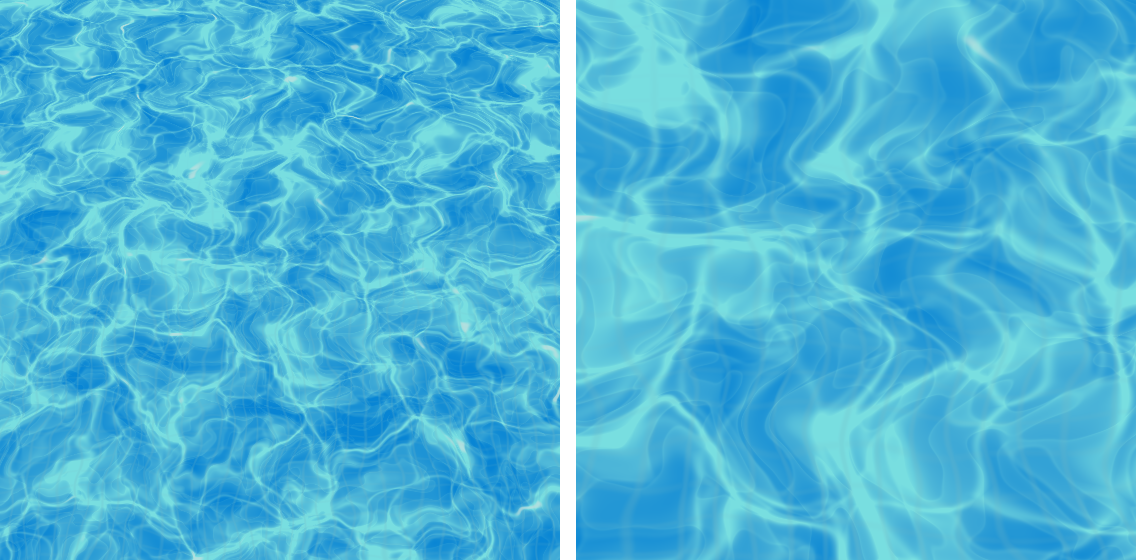
Left, the full canvas; right, a detail of the centre.
Give the GLSL for this texture, as a Shadertoy shader.

```glsl
#define HORIZON 2.5      // height of the vanishing line, in canvas heights
#define CELLS 13.5       // caustic cells per floor unit
#define WARP 0.55        // bending of the light web
#define RIPPLE 0.32      // surface distortion, growing with distance
#define LINE_WIDTH 0.06  // thickness of bright lines, in cells
#define TILES 90.0       // floor tiles per floor unit
#define BASE_TONE 0.22   // brightness of unlit water
#define PATCHINESS 0.50  // contrast of the soft patches

const vec3 DEEP_BLUE  = vec3(0.03, 0.52, 0.83);
const vec3 POOL_BLUE  = vec3(0.26, 0.675, 0.84);
const vec3 LIGHT_AQUA = vec3(0.47, 0.87, 0.88);
const vec3 GROUT      = vec3(0.46, 0.72, 0.76);
const vec3 GLINT      = vec3(0.80, 0.88, 0.87);

vec2 hash2(vec2 p) {
    p = vec2(dot(p, vec2(127.1, 311.7)), dot(p, vec2(269.5, 183.3)));
    return fract(sin(p) * 43758.5);
}

float cornerSlope(vec2 cell, vec2 offset) {
    float angle = 6.2832 * hash2(cell).x;
    return dot(vec2(cos(angle), sin(angle)), offset);
}

float gradientNoise(vec2 p) {
    vec2 i = floor(p), f = fract(p);
    vec2 u = f * f * f * (f * (f * 6.0 - 15.0) + 10.0);
    vec2 e = vec2(1.0, 0.0);
    return mix(mix(cornerSlope(i, f), cornerSlope(i + e.xy, f - e.xy), u.x),
               mix(cornerSlope(i + e.yx, f - e.yx), cornerSlope(i + e.xx, f - e.xx), u.x), u.y);
}

vec2 noise2(vec2 p) {
    return vec2(gradientNoise(p), gradientNoise(p + vec2(37.2, 91.7)));
}

// Gap between the two nearest cell centres: zero along the web
float webGap(vec2 p) {
    vec2 cell = floor(p), f = fract(p);
    float nearest = 9.0, second = 9.0;
    for (int y = -1; y <= 1; y++)
    for (int x = -1; x <= 1; x++) {
        vec2 g = vec2(x, y);
        float d = length(g + 0.1 + 0.8 * hash2(cell + g) - f);
        second = min(second, max(nearest, d));
        nearest = min(nearest, d);
    }
    return second - nearest;
}

float ridge(float d, float width) {
    return exp(-d * d / (width * width));
}

// Light sheet with one crisp, rimmed edge and a slow fade on the other side
float lightFold(float n) {
    return smoothstep(-0.025, 0.025, n) * exp(-6.0 * max(n, 0.0)) + 0.35 * ridge(n, 0.03);
}

void mainImage(out vec4 fragColor, in vec2 fragCoord) {
    vec2 uv = fragCoord / iResolution.xy;

    // Perspective floor, seen through a rippled surface
    vec2 ground = vec2(uv.x - 0.5, HORIZON) / (HORIZON - uv.y);
    vec2 q = ground * CELLS;
    float far = 0.2 + uv.y;
    q += RIPPLE * far * vec2(0.9, 0.7) * noise2(q * vec2(0.9, 1.7) + 5.0);
    vec2 bend = noise2(q * 0.9);
    vec2 fineBend = noise2(q * 2.4 + 13.0);
    vec2 bent = q + WARP * bend + 0.2 * fineBend + 0.06 * noise2(q * 5.5);

    // Soft patches
    float broad = gradientNoise(q * 0.45 + 71.0);
    float tone = BASE_TONE + 0.04 * uv.y + PATCHINESS * (0.8 * broad
               + 0.9 * gradientNoise(bent * 1.5 + 23.0) + 0.6 * gradientNoise(bent * 3.6));

    // Small dark drops between the sheets
    tone -= 0.13 * smoothstep(0.16, 0.24, gradientNoise(bent * vec2(1.7, 2.2) + 59.0));

    // Overlapping sheets of focused light
    float scale = 0.9, strength = 0.27;
    for (int i = 0; i < 4; i++) {
        tone += strength * lightFold(gradientNoise(bent * scale + 19.0 * float(i + 2)));
        scale *= 1.75;
        strength *= 0.75;
    }

    // Main web with a halo and a fainter parallel line
    float gap = webGap(bent);
    float presence = smoothstep(-0.4, 0.1, gradientNoise(q * 1.1 + 47.0));
    float width = LINE_WIDTH * (1.0 + 0.9 * fineBend.x);
    float core = ridge(gap, width) * mix(0.45, 1.0, presence);
    float echo = ridge(gap - 0.2 - 0.3 * bend.y, width);
    tone += 0.46 * core + 0.20 * exp(-gap / 0.12) + 0.20 * echo * presence;

    // Finer crossing web
    float fineGap = webGap(q * 1.7 + 1.0 * bend.yx + 0.5 * fineBend + 31.0);
    float fineCore = ridge(fineGap, LINE_WIDTH * 1.3) * (1.0 - 0.5 * presence);
    tone += 0.32 * fineCore + 0.06 * exp(-fineGap / 0.15);

    // Water colour
    tone = clamp(tone, 0.0, 1.0);
    vec3 color = mix(DEEP_BLUE, POOL_BLUE, min(tone * 2.0, 1.0));
    color = mix(color, LIGHT_AQUA, max(tone * 2.0 - 1.0, 0.0));

    // Faint wavering tile joints, lost in the distance
    vec2 tile = abs(fract(ground * TILES + 1.3 * bend + 0.7 * fineBend) - 0.5);
    vec2 joint = smoothstep(0.36, 0.49, tile);
    float grout = max(joint.x, 0.5 * joint.y) * (1.0 - smoothstep(0.35, 0.85, uv.y));
    color = mix(color, GROUT, 0.22 * grout);

    // Glints where bright lines meet
    float glint = smoothstep(0.45, 0.9, core) * smoothstep(0.25, 0.42, gradientNoise(q * 3.1 + 83.0));
    color = mix(color, GLINT, 0.65 * glint);

    fragColor = vec4(color, 1.0);
}
```
